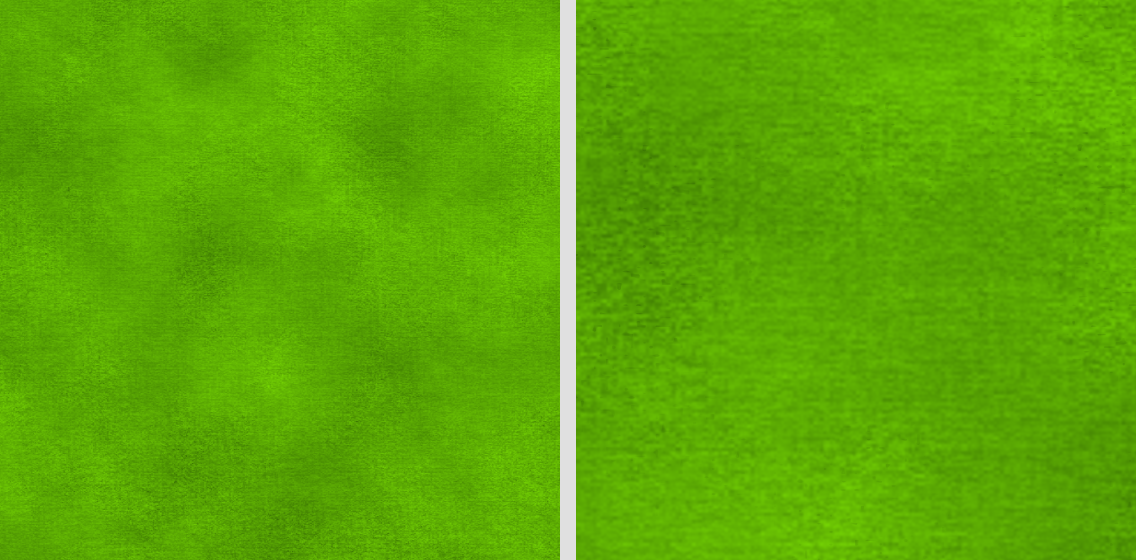
Left, the full canvas; right, a detail of the centre.
Reproduce this texture procedurally as a Shadertoy shader.

```glsl
float hash(vec2 p) {
    return fract(sin(dot(p, vec2(127.1, 311.7))) * 43758.5453);
}

float valueNoise(vec2 p) {
    vec2 cell = floor(p), f = fract(p);
    f = f * f * (3.0 - 2.0 * f);
    float bottom = mix(hash(cell), hash(cell + vec2(1, 0)), f.x);
    float top = mix(hash(cell + vec2(0, 1)), hash(cell + vec2(1, 1)), f.x);
    return mix(bottom, top, f.y);
}

// Layered noise centred on zero, rotated per octave to hide the grid
float clouds(vec2 p) {
    float sum = 0.0, amplitude = 0.5;
    p = mat2(0.9, 0.44, -0.44, 0.9) * p;
    for (int i = 0; i < 7; i++) {
        sum += amplitude * (valueNoise(p) - 0.5);
        p = mat2(1.6, 1.2, -1.2, 1.6) * p + 17.3;
        amplitude *= 0.6;
    }
    return sum;
}

void mainImage(out vec4 fragColor, in vec2 fragCoord) {
    vec2 uv = fragCoord / iResolution.xy;

    // Soft mottled dye
    float tone = 0.662 + 0.245 * clouds(uv * vec2(5.4, 6.2) + 3.7);

    // Short horizontal threads and a faint regular weave
    float thread = valueNoise(uv * vec2(50.0, 350.0)) - 0.5;
    tone += 0.05 * thread + 0.006 * sin(uv.y * 6.28318 * 170.0);

    // Crisp grain everywhere, a little rougher in patches
    float patchiness = smoothstep(-0.2, 0.25, clouds(uv * 11.0 + 41.0));
    float grain = 0.75 * (valueNoise(uv * vec2(317.0, 441.0) + 9.0) - 0.5);
    grain += 0.42 * (valueNoise(uv * 512.0 + 100.5) - 0.5);
    grain += 0.25 * (valueNoise(uv * vec2(140.0, 240.0) + 33.0) - 0.5);
    tone += grain * mix(0.1, 0.18, patchiness);

    // Sparse dark flecks
    float fleck = smoothstep(0.8, 0.95, valueNoise(uv * vec2(270.0, 400.0) + 71.0));
    tone -= 0.08 * fleck * patchiness;

    // Tone to green ramp
    vec3 darkGreen = vec3(0.30, 0.57, 0.01);
    vec3 lightGreen = vec3(0.41, 0.75, 0.01);
    vec3 color = mix(darkGreen, lightGreen, (tone - 0.57) / 0.18);
    fragColor = vec4(clamp(color, 0.0, 1.0), 1.0);
}
```
